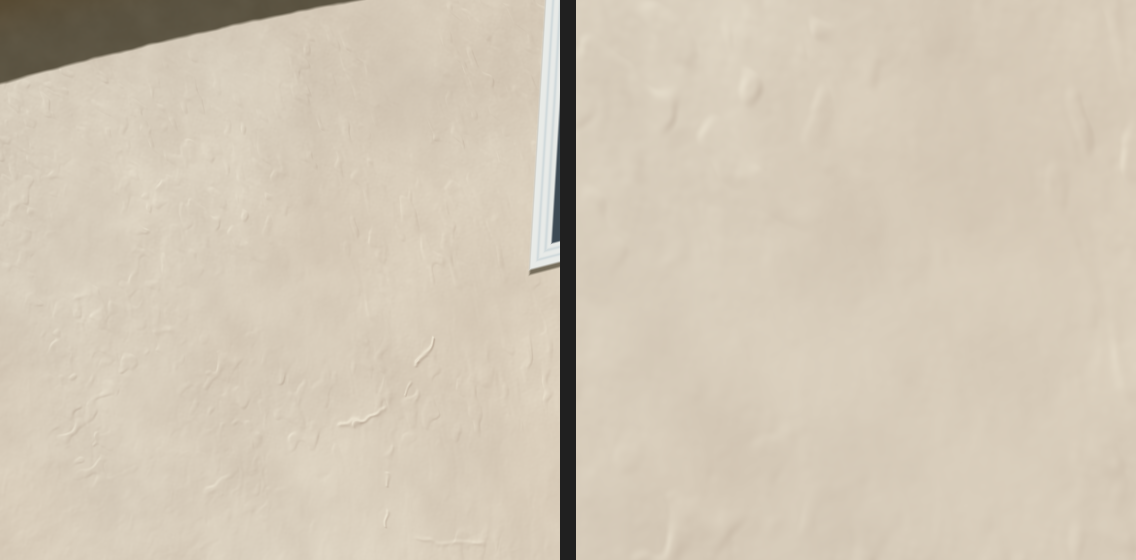
Left, the full canvas; right, a detail of the centre.
Give the GLSL for this texture, as a WebGL 2 fragment shader.

```glsl
#version 300 es
precision highp float;
// Sunlit stucco wall with an eave shadow at the top and a window corner at right.
// Plaster is a fine layered noise height field, lit from the upper left by a slope
// difference; broken trowel ridges, shadow and frame are distance functions.

uniform vec2 u_resolution;
out vec4 fragColor;

const vec3 WALL_DARK = vec3(0.81, 0.76, 0.69);
const vec3 WALL_LIGHT = vec3(0.87, 0.83, 0.76);
const vec3 EAVE_SHADE = vec3(0.36, 0.33, 0.26);
const vec3 EAVE_BROWN = vec3(0.35, 0.30, 0.21);
const vec3 FRAME_WHITE = vec3(0.91, 0.92, 0.91);
const vec3 FRAME_GROOVE = vec3(0.76, 0.81, 0.83);
const vec3 GLASS = vec3(0.24, 0.29, 0.33);
const vec2 LIGHT_DIR = vec2(-0.6, 0.8);

float hash(vec2 cell) {
  vec3 v = fract(cell.xyx * vec3(0.1031, 0.1030, 0.0973));
  v += dot(v, v.yzx + 33.33);
  return fract((v.x + v.y) * v.z);
}

float noise(vec2 p) {
  vec2 i = floor(p), f = fract(p);
  f = f * f * (3.0 - 2.0 * f);
  return mix(mix(hash(i), hash(i + vec2(1, 0)), f.x),
             mix(hash(i + vec2(0, 1)), hash(i + vec2(1, 1)), f.x), f.y);
}

float fbm(vec2 p) {
  float sum = 0.0, amp = 0.53;
  for (int i = 0; i < 4; i++) {
    sum += amp * noise(p);
    p = mat2(1.6, 1.2, -1.2, 1.6) * p + 17.3;
    amp *= 0.5;
  }
  return sum;
}

vec2 rotate(vec2 p, float angle) {
  float c = cos(angle), s = sin(angle);
  return vec2(c * p.x + s * p.y, c * p.y - s * p.x);
}

// Raised bead along a segment, thinning toward its end.
float ridge(vec2 p, vec2 a, vec2 b, float width) {
  vec2 ab = b - a;
  float t = clamp(dot(p - a, ab) / dot(ab, ab), 0.0, 1.0);
  float d = length(p - a - ab * t) / (width * (1.0 - 0.5 * t));
  return exp(-d * d);
}

// Plaster height: grain in three sizes plus short crumbs in rough patches.
float plasterHeight(vec2 p) {
  vec2 warp = vec2(noise(p * 50.0), noise(p * 50.0 + 51.0)) - 0.5;
  vec2 q = rotate(p + warp * 0.012, mix(0.4, 1.2, p.y));
  float rough = smoothstep(0.36, 0.66, fbm(p * 7.0 + 8.0));
  float crumbs = smoothstep(0.52, 0.95, noise(q * vec2(52.0, 84.0)));
  float grain = noise(q * vec2(38.0, 62.0) + 9.0) * 0.26
              + noise(rotate(q, 0.7) * vec2(85.0, 125.0)) * 0.17
              + noise(rotate(p, 0.5) * 210.0) * 0.05;
  return grain * mix(0.55, 1.0, rough) + crumbs * rough * 0.36;
}

// A broken trowel mark sweeping up to the right, and a fainter vertical one.
float trowelHeight(vec2 p) {
  vec2 wobble = vec2(noise(p * 60.0), noise(p * 60.0 + 30.0)) - 0.5;
  vec2 q = p + wobble * 0.012;
  float gaps = smoothstep(0.35, 0.60, noise(p * 42.0 + 70.0));
  float whole = ridge(q, vec2(0.748, 0.352), vec2(0.773, 0.397), 0.0050);
  float broken = ridge(q, vec2(0.748, 0.352), vec2(0.722, 0.295), 0.0042) * 0.6;
  whole += ridge(q, vec2(0.688, 0.270), vec2(0.630, 0.243), 0.0050) * 0.8;
  broken += ridge(q, vec2(0.640, 0.248), vec2(0.545, 0.238), 0.0060) * 0.9;
  broken += ridge(q, vec2(0.695, 0.200), vec2(0.690, 0.060), 0.0050) * 0.6;
  broken += ridge(q, vec2(0.745, 0.034), vec2(0.960, 0.020), 0.0050) * 0.5;
  return whole + broken * gaps;
}

float height(vec2 p) {
  return plasterHeight(p) + trowelHeight(p) * 0.6;
}

vec3 wallColor(vec2 p) {
  vec2 slope = LIGHT_DIR * 0.0019;
  float relief = height(p - slope) - height(p + slope);
  float blotch = fbm(p * vec2(7.0, 6.0) + 3.0) - 0.5;
  float mottle = fbm(p * vec2(26.0, 20.0) + 60.0) - 0.5;
  float streak = noise(p * vec2(42.0, 10.0)) - 0.5;
  float tone = 0.69 - 0.18 * p.y + 0.08 * p.x + blotch * 1.0
             + mottle * 0.55 + streak * 0.18 * p.y + relief * 2.7;
  vec3 color = mix(WALL_DARK, WALL_LIGHT, clamp(tone, -2.2, 1.7));
  float warmth = fbm(p * 3.5 + 40.0) - 0.5 + 0.3 * (p.x - p.y);
  return color + vec3(0.010, 0.0, -0.008) * warmth;
}

// Eave shadow: slightly bowed edge, browner toward the top left.
vec3 addEaveShadow(vec3 color, vec2 p) {
  float edge = 0.850 + 0.28 * p.x - 0.07 * p.x * p.x;
  float depth = p.y - edge + (noise(p * 60.0) - 0.5) * 0.003;
  vec3 shade = mix(EAVE_SHADE, EAVE_BROWN, smoothstep(0.05, 0.16, depth));
  shade += (fbm(p * 30.0) - 0.5) * 0.035;
  return mix(color, shade, smoothstep(-0.004, 0.004, depth));
}

// Window corner: contact shadow, grooved frame, then glass.
vec3 addWindow(vec3 color, vec2 p) {
  float fromLeft = p.x - 0.945 - 0.060 * (p.y - 0.518);
  float fromBottom = p.y - 0.518 - 0.26 * (p.x - 0.945);
  float inside = min(fromLeft, fromBottom);
  float under = min(fromLeft, fromBottom + 0.010);
  color = mix(color, EAVE_SHADE, 0.8 * smoothstep(-0.002, 0.004, under));
  float grooves = exp(-pow((inside - 0.014) / 0.0025, 2.0))
                + exp(-pow((inside - 0.027) / 0.0028, 2.0));
  vec3 frame = mix(FRAME_WHITE, FRAME_GROOVE, min(grooves * 0.6, 1.0));
  color = mix(color, frame, smoothstep(-0.003, 0.003, inside));
  return mix(color, GLASS, smoothstep(0.0345, 0.0395, inside));
}

void main() {
  vec2 p = gl_FragCoord.xy / u_resolution;
  vec3 color = addEaveShadow(wallColor(p), p);
  fragColor = vec4(addWindow(color, p), 1.0);
}
```
